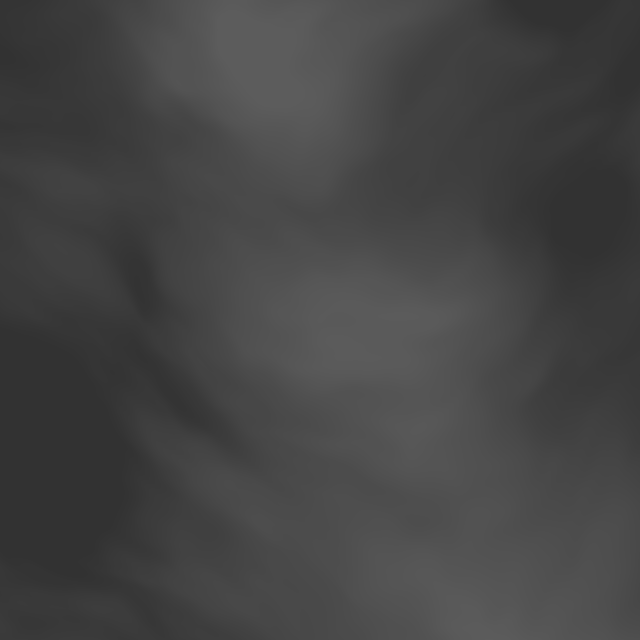
This texture is drawn by a WebGL 1 fragment shader. Its source:

```glsl
precision highp float;
uniform vec2 u_resolution;

const vec3 DARK_GREY = vec3(0.195);
const vec3 LIGHT_GREY = vec3(0.36);
const float PLUME_TOP_X = 0.42;
const float PLUME_DRIFT = 0.32;
const float PLUME_CURVE = 1.6;
const float PLUME_WIDTH = 0.3;
const float PLUME_GAIN = 0.76;
const float BASE_LEVEL = 0.06;
const float WISP_GAIN = 0.95;
const float WISP_SLOPE = 0.65;
const vec2 WISP_SCALE = vec2(3.2, 5.0);
const float WARP_SCALE = 3.0;
const float WARP_AMOUNT = 0.22;
const float OCTAVE_GAIN = 0.42;
const int OCTAVES = 4;

float hash(vec2 p) {
  return fract(sin(dot(p, vec2(127.1, 311.7))) * 43758.5453);
}

// Value noise with quintic blending
float noise(vec2 p) {
  vec2 cell = floor(p);
  vec2 f = fract(p);
  vec2 blend = f * f * f * (f * (f * 6.0 - 15.0) + 10.0);
  float low = mix(hash(cell), hash(cell + vec2(1.0, 0.0)), blend.x);
  float high = mix(hash(cell + vec2(0.0, 1.0)), hash(cell + vec2(1.0)), blend.x);
  return mix(low, high, blend.y);
}

// Rotated octaves, normalised to 0..1
float fbm(vec2 p) {
  float sum = 0.0;
  float total = 0.0;
  float amplitude = 1.0;
  for (int i = 0; i < OCTAVES; i++) {
    sum += amplitude * noise(p);
    total += amplitude;
    amplitude *= OCTAVE_GAIN;
    p = mat2(1.6, 1.2, -1.2, 1.6) * p + 17.3;
  }
  return sum / total;
}

void main() {
  vec2 uv = gl_FragCoord.xy / u_resolution;

  // Slow swirl of the smoke
  vec2 swirl = vec2(fbm(uv * WARP_SCALE + 3.7), fbm(uv * WARP_SCALE + 41.2)) - 0.5;
  vec2 p = uv + WARP_AMOUNT * swirl;

  // Bright plume leaning to the lower right
  float fall = max(1.0 - p.y, 0.0);
  float offset = p.x - PLUME_TOP_X - PLUME_DRIFT * pow(fall, PLUME_CURVE);
  float plume = exp(-offset * offset / (PLUME_WIDTH * PLUME_WIDTH));

  // Wisps rising away from both sides of the plume
  float spread = sqrt(offset * offset + 0.01);
  vec2 along = vec2(p.x, p.y - WISP_SLOPE * spread);
  float wisps = fbm(along * WISP_SCALE + 9.1) - 0.5;

  float level = BASE_LEVEL + PLUME_GAIN * plume + WISP_GAIN * wisps;
  gl_FragColor = vec4(mix(DARK_GREY, LIGHT_GREY, clamp(level, 0.0, 1.0)), 1.0);
}
```
